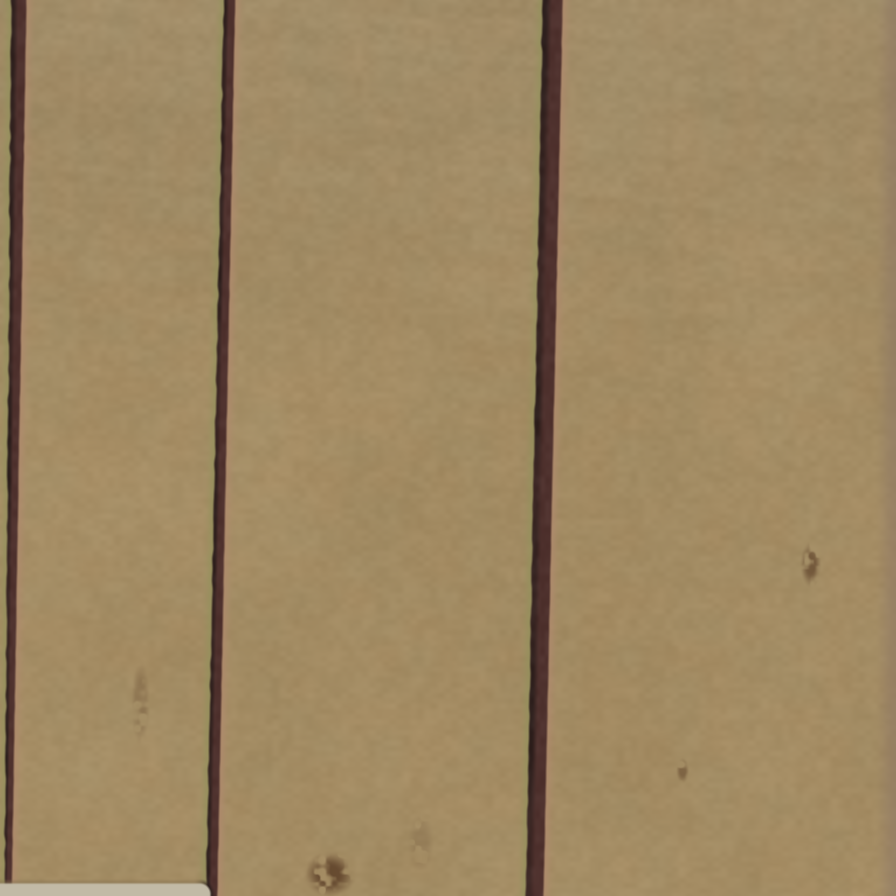
A WebGL 2 fragment shader for this texture:

```glsl
#version 300 es
precision highp float;
uniform vec2 u_resolution;
out vec4 fragColor;

#define BOARD vec3(0.642, 0.550, 0.390)
#define GROOVE vec3(0.310, 0.195, 0.180)
#define GROOVE_SHADE vec3(0.170, 0.120, 0.110)
#define GREEN_FRINGE vec3(0.580, 0.570, 0.360)
#define PINK_FRINGE vec3(0.690, 0.540, 0.430)
#define STAIN vec3(0.390, 0.280, 0.180)
#define SILL vec3(0.760, 0.730, 0.650)
#define GROOVES 3
#define LEAN 0.020
#define GRAIN 0.032
#define SOFTNESS 0.0018

float hash(vec2 p) {
    p = fract(p * vec2(0.1031, 0.1137));
    p += dot(p, p.yx + 33.33);
    return fract((p.x + p.y) * p.x * 91.7);
}

float noise(vec2 p) {
    vec2 cell = floor(p), f = fract(p);
    f = f * f * (3.0 - 2.0 * f);
    float low = mix(hash(cell), hash(cell + vec2(1, 0)), f.x);
    float high = mix(hash(cell + vec2(0, 1)), hash(cell + vec2(1, 1)), f.x);
    return mix(low, high, f.y);
}

// Painted wood: soft blotches, fine grain and faint sloping brush marks
vec3 paintedBoard(vec2 uv) {
    float blotch = noise(uv * 7.0 + 3.0) - 0.5;
    float fine = noise(uv * vec2(130.0, 170.0)) - 0.5;
    float weave = noise(uv * 75.0 + 40.0) - 0.5;
    float brush = noise(vec2(uv.x * 9.0, (uv.y + 0.10 * uv.x) * 95.0)) - 0.5;
    float brushArea = smoothstep(0.3, 0.9, uv.y);
    vec3 color = BOARD + vec3(-0.012, -0.002, 0.012) * smoothstep(0.5, 1.0, uv.y);
    color += GRAIN * (0.7 * fine + 0.6 * weave + 0.6 * blotch);
    color += GRAIN * 0.6 * brush * brushArea;
    color += vec3(0.012, -0.004, -0.008) * (noise(uv * 30.0 + 9.0) - 0.5);
    // Cooler right rim
    return mix(color, vec3(0.56, 0.47, 0.39), 0.6 * smoothstep(0.975, 1.0, uv.x));
}

// Leaning groove with shaded left wall and coloured fringes
vec3 addGroove(vec3 color, vec2 uv, float index) {
    float center = 0.021 + 0.1725 * index + 0.0627 * index * index;
    center -= LEAN * (index < 0.5 ? 0.6 : 1.0) * (1.0 - uv.y);
    float halfWidth = index < 0.5 ? mix(0.004, 0.0085, uv.y)
                    : index < 1.5 ? 0.0063 : mix(0.0098, 0.0112, uv.y);
    float wobble = 0.0016 * (noise(vec2(index * 17.0, uv.y * 85.0)) - 0.5);
    float x = uv.x - center;
    float edge = abs(x + (x < 0.0 ? wobble : 0.3 * wobble)) - halfWidth;
    float soft = max(SOFTNESS, 0.75 / u_resolution.x);

    float fringe = exp(-pow(max(edge, 0.0) / 0.0065, 2.0));
    color = mix(color, x < 0.0 ? GREEN_FRINGE : PINK_FRINGE, 0.75 * fringe);

    float wall = 1.0 - smoothstep(-0.75, 0.05, x / halfWidth);
    float wear = noise(vec2(index * 31.0 + 5.0, uv.y * 13.0));
    float shade = wall * (0.5 + 0.5 * wear);
    shade = max(shade, index < 0.5 ? 0.85 * smoothstep(0.35, 0.75, uv.y) * wall : 0.0);
    vec3 inside = mix(GROOVE, GROOVE_SHADE, shade);
    inside += 0.035 * (noise(uv * vec2(180.0, 110.0)) - 0.5);
    return mix(color, inside, 1.0 - smoothstep(-soft, soft, edge));
}

// Ragged smudge: center, radii and strength
vec3 addStain(vec3 color, vec2 uv, vec2 center, vec2 radius, float strength) {
    float d = length((uv - center) / radius);
    float ragged = noise(uv * 150.0 + 12.0) + 0.35 * noise(uv * 75.0);
    float mask = (1.0 - smoothstep(0.35, 1.15, d)) * smoothstep(0.35, 0.8, ragged);
    return mix(color, STAIN, strength * mask);
}

// Pale rounded sill in the lower left corner with a dark end
vec3 addSill(vec3 color, vec2 uv) {
    float soft = max(SOFTNESS, 0.75 / u_resolution.y);
    vec2 q = abs(uv - vec2(0.08, -0.02)) - vec2(0.143, 0.022);
    float d = length(max(q, 0.0)) + min(max(q.x, q.y), 0.0) - 0.012;
    float endShade = smoothstep(0.215, 0.235, uv.x);
    color = mix(color, GROOVE_SHADE, 0.8 * endShade * (1.0 - smoothstep(0.0, 0.006, d)));
    color = mix(color, BOARD * 0.8, 0.5 * (1.0 - smoothstep(0.0, 0.006, d)) * (1.0 - endShade));
    return mix(color, SILL, 1.0 - smoothstep(-soft, soft, d));
}

void main() {
    vec2 uv = gl_FragCoord.xy / u_resolution;
    vec3 color = paintedBoard(uv);

    color = addStain(color, uv, vec2(0.905, 0.370), vec2(0.011, 0.024), 0.75);
    color = addStain(color, uv, vec2(0.368, 0.024), vec2(0.027, 0.024), 0.95);
    color = addStain(color, uv, vec2(0.762, 0.140), vec2(0.007, 0.013), 0.55);
    color = addStain(color, uv, vec2(0.157, 0.215), vec2(0.010, 0.045), 0.35);
    color = addStain(color, uv, vec2(0.470, 0.060), vec2(0.014, 0.035), 0.20);

    for (int i = 0; i < GROOVES; i++) color = addGroove(color, uv, float(i));
    fragColor = vec4(addSill(color, uv), 1.0);
}
```
